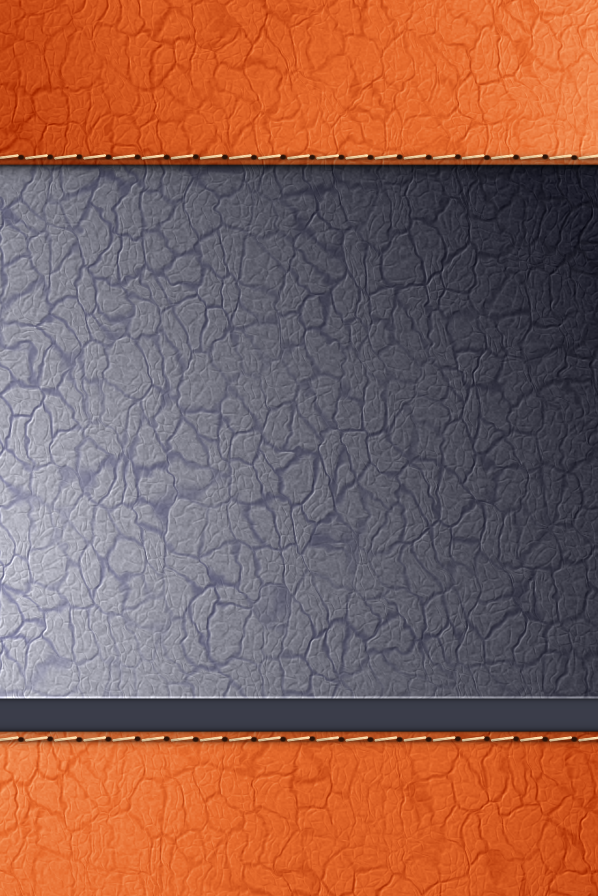
Reproduce this texture procedurally as a Shadertoy shader.

```glsl
// Stitched orange leather bands above and below a glossy slate leather panel.
#define TOP_EDGE 0.816
#define PANEL_BOTTOM 0.2205
#define LOW_EDGE 0.1836
#define STITCH_INSET 0.0086
#define STITCH_PITCH 0.0325
#define STITCH_START 0.0234
#define CREASE_SCALE vec2(36.0, 23.0)
#define PORE_SCALE vec2(98.0, 72.0)
#define RELIEF 0.30
#define GRAIN 0.10
#define LIGHT_STEP vec2(-0.0013, 0.0011)

vec2 hash2(vec2 p) {
    vec3 q = fract(p.xyx * vec3(0.1031, 0.1030, 0.0973));
    q += dot(q, q.yzx + 33.33);
    return fract((q.xx + q.yz) * q.zy);
}

float noise(vec2 p) {
    vec2 i = floor(p), f = fract(p);
    f = f * f * (3.0 - 2.0 * f);
    float low = mix(hash2(i).x, hash2(i + vec2(1, 0)).x, f.x);
    float high = mix(hash2(i + vec2(0, 1)).x, hash2(i + vec2(1, 1)).x, f.x);
    return mix(low, high, f.y);
}

// Gap between the two nearest cell centres: zero along cell borders.
float cellGap(vec2 p) {
    vec2 cell = floor(p), f = fract(p);
    float nearest = 9.0, second = 9.0;
    for (int y = -1; y <= 1; y++)
    for (int x = -1; x <= 1; x++) {
        vec2 o = vec2(x, y);
        float d = length(o + hash2(cell + o) - f);
        second = min(second, max(nearest, d));
        nearest = min(nearest, d);
    }
    return second - nearest;
}

// Leather surface: x = height, y = depth of the large creases.
vec2 leather(vec2 p) {
    vec2 bend = vec2(noise(p * 26.0), noise(p * 26.0 + 37.0)) - 0.5;
    vec2 ripple = vec2(noise(p * 120.0), noise(p * 120.0 + 71.0)) - 0.5;
    vec2 q = p + 0.022 * bend + 0.006 * ripple;
    q.x += 0.12 * q.y;
    float depth = mix(0.25, 1.0, noise(p * 17.0 + 5.0));
    float crease = depth * (1.0 - smoothstep(0.0, 0.20, cellGap(q * CREASE_SCALE)));
    float pore = 1.0 - smoothstep(0.0, 0.40, cellGap(q * PORE_SCALE + 9.0));
    return vec2(-crease - 0.40 * pore, crease);
}

vec3 orangeRamp(float t) {
    vec3 c = mix(vec3(0.71, 0.23, 0.05), vec3(0.90, 0.42, 0.18), min(t * 2.0, 1.0));
    return mix(c, vec3(0.99, 0.68, 0.47), clamp(t * 2.0 - 1.0, 0.0, 1.0));
}

float segment(vec2 p, vec2 a, vec2 b) {
    vec2 d = b - a;
    return length(p - a - d * clamp(dot(p - a, d) / dot(d, d), 0.0, 1.0));
}

// One row of slanted thread with a dark needle hole at every pitch.
vec3 addStitches(vec3 col, vec2 p, float rowY, float px) {
    float along = (p.x - STITCH_START) / STITCH_PITCH + 0.5;
    float jitter = hash2(vec2(floor(along), rowY * 90.0)).x - 0.5;
    vec2 hole = vec2((fract(along) - 0.5) * STITCH_PITCH, p.y - rowY);
    vec2 q = vec2(fract(along - 0.5) * STITCH_PITCH, p.y - rowY);
    float thread = segment(q, vec2(0.006, -0.0012), vec2(0.0285, 0.0018));
    float pit = length(hole * vec2(0.75, 1.0) - vec2(0.0, 0.001 * jitter));
    col *= 1.0 - 0.5 * exp(-abs(p.y - rowY + 0.002) * 400.0);
    col = mix(col, vec3(0.16, 0.07, 0.03), 1.0 - smoothstep(0.0026 - px, 0.0026 + px, pit));
    float shade = 0.75 + 0.25 * smoothstep(-0.002, 0.002, q.y)
                + 0.12 * noise(vec2(p.x * 500.0 + p.y * 600.0, 3.0));
    float cover = 1.0 - smoothstep(0.0014 - px * 0.6, 0.0014 + px * 0.6, thread);
    return mix(col, vec3(0.94, 0.82, 0.64) * shade, cover);
}

void mainImage(out vec4 fragColor, in vec2 fragCoord) {
    vec2 p = fragCoord / iResolution.y;
    float u = fragCoord.x / iResolution.x;
    float px = 1.0 / iResolution.y;

    // Raking light over the surface, plus fine grain
    vec2 surface = leather(p);
    float slope = surface.x - leather(p + LIGHT_STEP).x;
    float grain = noise(p * 480.0) + 0.5 * noise(p * 260.0 + 11.0) - 0.75;
    float relief = RELIEF * slope + GRAIN * grain;

    // Slate panel: bright on the left, dark towards the upper right
    float v = (p.y - PANEL_BOTTOM) / (TOP_EDGE - PANEL_BOTTOM);
    vec2 fromGlow = vec2(u - 0.04, (v - 0.27) * 0.9);
    float lum = mix(0.63, 0.21, u) - 0.16 * v * v + 0.08 * exp(-9.0 * dot(fromGlow, fromGlow));
    lum = max(lum, 0.10);
    float shadedLum = lum + relief * (0.35 + 0.75 * lum) + 0.025;
    vec3 col = vec3(shadedLum) + vec3(-0.003, -0.002, 0.045);
    col = mix(col, vec3(0.55, 0.55, 0.82) * lum, 0.60 * surface.y);
    col *= 1.0 - 0.75 * exp(-max(TOP_EDGE - p.y, 0.0) * 190.0);

    // Smooth strip with a bright lip and shaded ends
    float s = clamp((p.y - LOW_EDGE) / (PANEL_BOTTOM - LOW_EDGE), 0.0, 1.0);
    vec3 strip = vec3(0.23, 0.24, 0.29) * (1.0 - 0.6 * exp(-s * 14.0) - 0.5 * exp((s - 1.0) * 16.0));
    col = mix(strip, col, smoothstep(-px, px, p.y - PANEL_BOTTOM));
    col += vec3(0.27) * (1.0 - smoothstep(0.0004, 0.0004 + 1.5 * px, abs(p.y - PANEL_BOTTOM - 0.001)));

    // Orange bands, lit from opposite ends
    bool upper = p.y > 0.5;
    float inside = upper ? p.y - TOP_EDGE : LOW_EDGE - p.y;
    float tone = upper ? 0.17 + 0.52 * u : 0.65 - 0.38 * u;
    tone += 0.12 * (noise(p * 6.0) - 0.5) + relief * 1.1 - 0.22 * surface.y;
    vec3 band = orangeRamp(tone);
    band *= 1.0 - 0.45 * exp(-max(inside, 0.0) * 320.0);
    float rowY = upper ? TOP_EDGE + STITCH_INSET : LOW_EDGE - STITCH_INSET;
    band = addStitches(band, p, rowY, px);
    col = mix(col, band, smoothstep(-px, px, inside));

    fragColor = vec4(clamp(col, 0.0, 1.0), 1.0);
}
```
